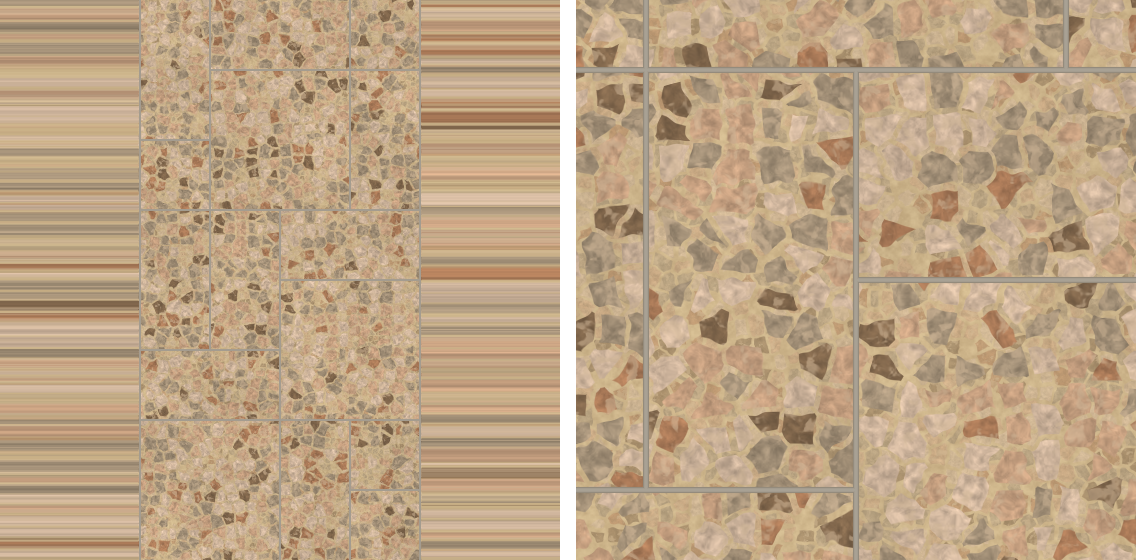
Left: the whole. Right: its middle third, enlarged.
Reproduce this texture procedurally as a Shadertoy shader.

```glsl
// Terrazzo paving: a central strip of mixed-size slabs, four units wide and eight tall.
// Stone chips are shrunken Voronoi cells in speckled sand, reseeded for every slab.
// Beyond the strip the edge column is held, which draws it out into level streaks.

// Slab number of each unit square, rows from the top down
const int SLABS[32] = int[32](
    0, 1, 1, 2,
    0, 3, 3, 4,
    5, 3, 3, 4,
    6, 7, 8, 8,
    6, 7, 9, 9,
    10, 10, 9, 9,
    11, 11, 12, 13,
    11, 11, 12, 14);

vec3 hash3(vec2 p) {
    vec3 q = fract(p.xyx * vec3(.1031, .1030, .0973));
    q += dot(q, q.yxz + 33.33);
    return fract((q.xxy + q.yzz) * q.zyx);
}

float noise(vec2 p) {
    vec2 i = floor(p), f = fract(p);
    f = f * f * (3. - 2. * f);
    return mix(mix(hash3(i).x, hash3(i + vec2(1, 0)).x, f.x),
               mix(hash3(i + vec2(0, 1)).x, hash3(i + 1.).x, f.x), f.y);
}

float fbm(vec2 p) {
    return .55 * noise(p) + .3 * noise(p * 2.1 + 17.) + .15 * noise(p * 4.3 + 41.);
}

int slabAt(vec2 cell) {
    if (cell.x < 0. || cell.x > 3.) return -1;
    return SLABS[int(clamp(cell.y, 0., 7.)) * 4 + int(cell.x)];
}

vec2 site(vec2 cell) {
    return cell + .1 + .8 * hash3(cell).xy;
}

// Distance to the nearest Voronoi border; also returns the owning cell
float voronoi(vec2 p, out vec2 owner) {
    vec2 base = floor(p), nearest = vec2(0);
    float best = 9.;
    for (int j = -1; j <= 1; j++)
    for (int i = -1; i <= 1; i++) {
        vec2 cell = base + vec2(i, j), r = site(cell) - p;
        if (dot(r, r) < best) {
            best = dot(r, r);
            nearest = r;
            owner = cell;
        }
    }
    float border = 9.;
    for (int j = -2; j <= 2; j++)
    for (int i = -2; i <= 2; i++) {
        vec2 r = site(owner + vec2(i, j)) - p, across = r - nearest;
        if (dot(across, across) > 1e-5)
            border = min(border, dot(.5 * (r + nearest), normalize(across)));
    }
    return border;
}

vec3 stoneColour(float pick) {
    vec3 c = vec3(.80, .70, .61);                    // pale pink
    if (pick < .70) c = vec3(.76, .61, .49);         // salmon
    if (pick < .46) c = vec3(.61, .54, .45);         // taupe
    if (pick < .18) c = vec3(.65, .46, .33);         // rust
    if (pick < .07) c = vec3(.48, .38, .28);         // umber
    return c;
}

// Lays one size of chips over the ground colour
vec3 addChips(vec3 ground, vec2 p, float scale, float seed, float strength) {
    vec2 q = p * scale + seed * vec2(37, 61) + 100., owner;
    q += .16 * (vec2(noise(q * 3.), noise(q * 3. + 50.)) - .5);
    float border = voronoi(q, owner);
    vec3 h = hash3(owner + 7.3);

    // Mottled mineral body with sandy veins
    float grain = fbm(q * 4.5);
    vec3 stone = stoneColour(h.x) * (.78 + .44 * grain);
    stone = mix(stone, vec3(.81, .71, .59), .55 * smoothstep(.52, .72, fbm(q * 3. + 80.)));

    float aa = .8 * scale / iResolution.y;
    float gap = mix(.05, .17, h.y);
    float mask = smoothstep(gap - aa, gap + aa, border) * step(h.z, .9);
    return mix(ground, stone, mask * strength);
}

void mainImage(out vec4 fragColor, in vec2 fragCoord) {
    vec2 p = fragCoord / iResolution.xy;
    p.x = clamp(p.x, .2465, .7535);                  // hold the edge column

    vec2 u = vec2(p.x * 8. - 2., 8. - p.y * 8.);
    vec2 cell = floor(u);
    int slab = slabAt(cell);
    float seed = float(slab + 2);

    // Sand, then crushed fragments, then large chips
    vec3 col = mix(vec3(.74, .64, .48), vec3(.86, .77, .60), fbm(p * 260. + seed * 9.));
    col = addChips(col, p, 105., seed + 20., .45);
    col = addChips(col, p, 50., seed, .95);
    col *= .97 + .06 * noise(p * 14. + seed * 5.);

    // Joints lie wherever the neighbouring square belongs to another slab
    float joint = 1.;
    for (int i = 0; i < 4; i++) {
        float way = i < 2 ? -1. : 1.;
        vec2 dir = i % 2 == 0 ? vec2(way, 0) : vec2(0, way);
        if (slabAt(cell + dir) != slab) joint = min(joint, .5 - dot(dir, u - cell - .5));
    }
    float aa = 4. / iResolution.y;
    vec3 grout = mix(vec3(.66, .63, .58), vec3(.54, .50, .44), smoothstep(.004, .017, joint));
    col = mix(grout, col, smoothstep(.015 - aa, .015 + aa, joint));

    fragColor = vec4(col, 1);
}
```
